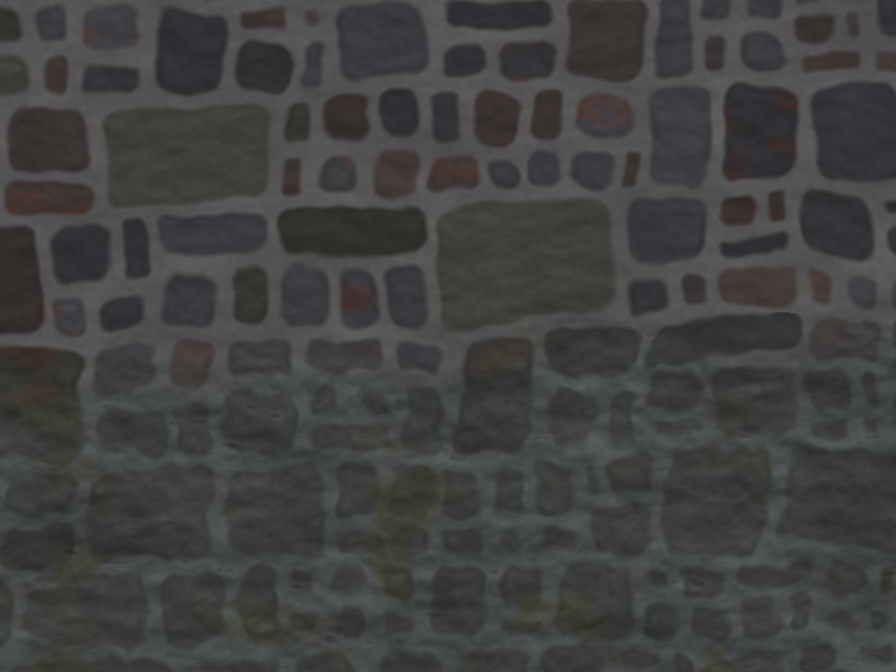
A Shadertoy shader for this texture:

```glsl
// A dim rubble stone wall: mortared courses above, weathered mossy masonry below.

const float COURSE_HEIGHT = 0.165;
const float BLOCK_WIDTH = 0.34;
const vec3 SLATE = vec3(0.222, 0.218, 0.235);
const vec3 BROWN = vec3(0.242, 0.212, 0.205);
const vec3 OLIVE = vec3(0.225, 0.222, 0.205);
const vec3 RUST = vec3(0.31, 0.205, 0.175);
const vec3 MORTAR = vec3(0.332, 0.328, 0.326);
const vec3 DAMP_MORTAR = vec3(0.275, 0.29, 0.292);
const vec3 DAMP_STONE = vec3(0.212, 0.218, 0.212);
const vec3 MOSS = vec3(0.235, 0.235, 0.15);
const vec3 LICHEN = vec3(0.35, 0.37, 0.38);

struct Stone { vec2 lo; vec2 hi; vec2 id; };

float hash(vec2 p) {
    vec3 q = fract(vec3(p.xyx) * 0.1031);
    q += dot(q, q.yzx + 33.33);
    return fract((q.x + q.y) * q.z);
}

float gradientDot(vec2 cell, vec2 offset) {
    float angle = 6.2832 * hash(cell);
    return dot(vec2(cos(angle), sin(angle)), offset);
}

// Gradient noise, about -0.7 to 0.7
float noise(vec2 p) {
    vec2 i = floor(p), f = p - i;
    vec2 u = f * f * f * (f * (f * 6.0 - 15.0) + 10.0);
    vec2 e = vec2(1.0, 0.0);
    return mix(mix(gradientDot(i, f), gradientDot(i + e, f - e), u.x),
               mix(gradientDot(i + e.yx, f - e.yx), gradientDot(i + e.xx, f - e.xx), u.x), u.y);
}

float fbm(vec2 p) {
    float sum = 0.0, gain = 1.0;
    for (int k = 0; k < 4; k++) {
        sum += gain * noise(p);
        p = mat2(1.6, 1.2, -1.2, 1.6) * p + 7.3;
        gain *= 0.55;
    }
    return sum;
}

// Jittered intervals along a line: start, end and index of the one holding t
float jitter(float i, float seed) {
    return i + 0.5 * (hash(vec2(i, seed)) - 0.5);
}

vec3 interval(float t, float seed) {
    float i = floor(t);
    if (t < jitter(i, seed)) i -= 1.0;
    else if (t >= jitter(i + 1.0, seed)) i += 1.0;
    return vec3(jitter(i, seed), jitter(i + 1.0, seed), i);
}

// Splits each block of a course at random into smaller stones
Stone findStone(vec2 p) {
    vec3 row = interval(p.y / COURSE_HEIGHT, 3.0);
    vec3 col = interval(p.x / BLOCK_WIDTH, row.z + 20.0);
    vec2 unit = vec2(BLOCK_WIDTH, COURSE_HEIGHT);
    Stone s = Stone(vec2(col.x, row.x) * unit, vec2(col.y, row.y) * unit, col.xz * 0.0 + vec2(col.z, row.z));
    for (int k = 0; k < 5; k++) {
        vec2 size = s.hi - s.lo;
        bool wide = size.x > 1.35 * size.y;
        float smallest = mix(0.145, 0.1, clamp(s.lo.x, 0.0, 1.0));
        if (max(size.x, size.y) < smallest || (k > 0 && hash(s.id + 5.5) > 0.75)) break;
        vec2 cut = mix(s.lo, s.hi, 0.33 + 0.34 * hash(s.id + 41.7));
        bool upper = wide ? p.x > cut.x : p.y > cut.y;
        if (wide) { if (upper) s.lo.x = cut.x; else s.hi.x = cut.x; }
        else { if (upper) s.lo.y = cut.y; else s.hi.y = cut.y; }
        s.id = s.id * 2.0 + vec2(upper ? 1.0 : 0.0, wide ? 1.0 : 2.0);
    }
    return s;
}

// Signed distance to a slightly tilted stone with rounded corners
float stoneDistance(vec2 p, Stone s, float gap) {
    float tilt = 0.22 * (hash(s.id + 9.1) - 0.5);
    vec2 halfSize = max(0.5 * (s.hi - s.lo) - gap, 0.008);
    vec2 q = p - 0.5 * (s.lo + s.hi);
    q += tilt * vec2(-q.y, q.x);
    float radius = min(0.024, 0.7 * min(halfSize.x, halfSize.y));
    vec2 d = abs(q) - halfSize + radius;
    return length(max(d, 0.0)) + min(max(d.x, d.y), 0.0) - radius;
}

vec3 stoneColor(vec2 p, vec2 id) {
    float kind = hash(id + 2.3);
    vec3 color = mix(SLATE, BROWN, smoothstep(0.45, 0.7, kind));
    color = mix(color, OLIVE, smoothstep(0.86, 0.9, kind));
    float rust = step(0.72, hash(id + 63.0)) * smoothstep(-0.1, 0.5, fbm(p * vec2(10.0, 17.0) + id));
    return mix(color, RUST, 0.65 * rust) * mix(0.84, 1.14, hash(id + 17.9));
}

void mainImage(out vec4 fragColor, in vec2 fragCoord) {
    vec2 p = fragCoord / iResolution.y;
    float damp = smoothstep(0.5, 0.38, p.y - 0.06 * p.x + 0.1 * noise(p * 4.0));

    // Uneven courses and ragged outlines
    vec2 warp = 0.016 * vec2(noise(p * 8.0), noise(p * 8.0 + 31.0));
    warp += (0.006 + 0.008 * damp) * vec2(noise(p * 27.0 + 5.0), noise(p * 27.0 + 57.0));
    vec2 q = p + warp + vec2(0.0, 0.03 * noise(p * 2.3 + 11.0) - 0.03 * p.x);
    Stone s = findStone(q);
    float d = stoneDistance(q, s, mix(0.007, 0.014, hash(s.id + 77.0)));
    float face = smoothstep(0.005, -0.006, d);

    // Relief lit from above, with ledges running along the courses
    vec2 grain = p * vec2(13.0, 25.0) + 4.0 * warp;
    float rough = fbm(grain);
    float ledge = rough - fbm(grain + vec2(0.05, 0.3));
    float patches = fbm(p * vec2(5.0, 8.0) + 19.0);

    // Clean masonry, then weathered masonry
    vec3 upper = mix(MORTAR * (1.0 + 0.13 * patches), stoneColor(p, s.id), face);
    vec3 lower = mix(DAMP_MORTAR, mix(DAMP_STONE, stoneColor(p, s.id), 0.3), 0.75 * face);
    lower *= 1.0 + 0.16 * patches;
    lower = mix(lower, MOSS, 0.5 * smoothstep(0.1, 0.65, fbm(p * 6.0 + 43.0)));
    lower = mix(lower, LICHEN, 0.45 * smoothstep(0.35, 0.9, fbm(p * vec2(9.0, 20.0) + 83.0)));
    vec3 color = mix(upper, lower, damp);

    // Crevices, shading and fine grain
    float strength = mix(0.06 + 0.07 * face, 0.2, damp);
    color *= 1.0 + strength * (ledge + 0.5 * rough);
    color *= 1.0 - 0.3 * mix(0.4 * face, 1.0, damp) * smoothstep(0.4, 0.9, ledge - 0.3 * rough);
    color *= 1.0 - 0.12 * smoothstep(0.012, 0.0, abs(d + 0.006)) * smoothstep(0.0, 0.5, rough);
    color *= 1.0 + 0.05 * noise(p * 95.0);
    fragColor = vec4(color, 1.0);
}
```
